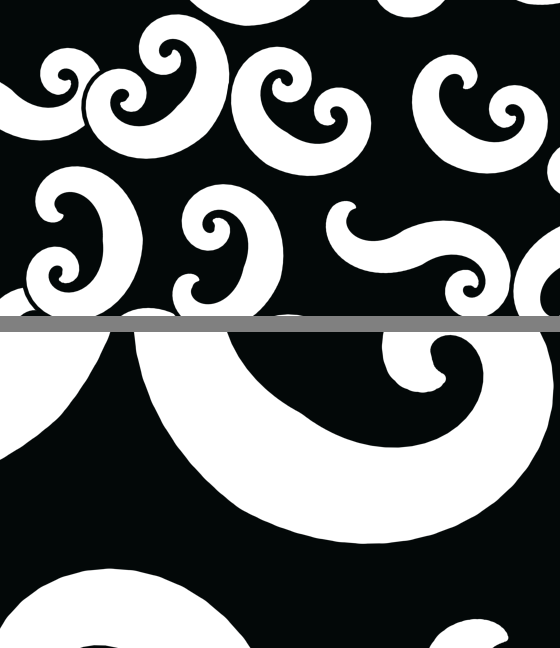
Top: the whole. Bottom: its middle third, enlarged.
Give the GLSL for this pattern, as a Shadertoy shader.

```glsl
// Bold white scrolls with tightly wound ends, scattered over a near-black ground.

const vec3 INK = vec3(0.01, 0.03, 0.03);
const vec3 PAPER = vec3(1.0);
const vec2 CELL = vec2(0.50, 0.45);  // spacing, in canvas heights
const float JITTER = 0.06;           // random shift of each scroll
const float HALO = 0.014;            // dark seam where scrolls cross
const float REACH = 0.42;            // bounding radius of a scroll
const float CURL_RADIUS = 0.14;      // bend radius where a curl opens
const float TIP_RATIO = 0.16;        // tip bend relative to CURL_RADIUS
const float FLARE = 0.12;            // extra bend radius at the waist
const float STEM = 0.017;            // least half width of the stroke
const float SWELL = 0.235;           // half width gained with bend radius
const float FLARE_SWELL = 0.09;      // half width gained at the waist
const float HOOK = 1.6;              // angle over which the tip narrows
const float S_SHARE = 0.4;           // share of S-shaped scrolls
const int STEPS = 44;
const float TAU = 6.2831853;

vec4 hash4(vec2 p) {
    vec4 q = fract(p.xyxy * vec4(0.1031, 0.1030, 0.0973, 0.1099));
    q += dot(q, q.wzxy + 33.33);
    return fract((q.xxyz + q.yzzw) * q.zywx);
}

mat2 rotation(float angle) {
    float c = cos(angle), s = sin(angle);
    return mat2(c, -s, s, c);
}

// Distance to a segment whose half width runs from w0 to w1.
float taperedStroke(vec2 p, vec2 a, vec2 b, float w0, float w1) {
    vec2 pa = p - a, ba = b - a;
    float h = clamp(dot(pa, ba) / dot(ba, ba), 0.0, 1.0);
    return length(pa - ba * h) - mix(w0, w1, h);
}

// x: bend radius, y: half width after turning by the given angle.
vec2 strokeProfile(float angle, float turn) {
    float curl = CURL_RADIUS * pow(TIP_RATIO, angle / turn);
    float flare = FLARE * exp(-angle);
    float width = STEM + SWELL * curl + FLARE_SWELL * flare;
    float hook = pow(clamp((turn - angle) / HOOK, 0.0, 1.0), 0.7);
    return vec2(curl + flare, width * hook);
}

// An arm leaves the origin along +x and winds inward towards +y.
float curledArm(vec2 p, float turn) {
    float d = 1e3, angle = 0.0;
    vec2 from = vec2(0.0);
    float w0 = strokeProfile(0.0, turn).y;
    for (int i = 1; i <= STEPS; i++) {
        // Finer turns at the waist, where the bend is widest.
        float next = turn * pow(float(i) / float(STEPS), 1.5);
        float middle = 0.5 * (angle + next);
        float stride = strokeProfile(middle, turn).x * (next - angle);
        float w1 = strokeProfile(next, turn).y;
        vec2 to = from + vec2(cos(middle), sin(middle)) * stride;
        d = min(d, taperedStroke(p, from, to, w0, w1));
        from = to;
        w0 = w1;
        angle = next;
    }
    return d;
}

// Two arms joined at the waist: both on one side (C) or opposed (S).
float scroll(vec2 p, vec4 shape) {
    bool opposed = shape.x < S_SHARE;
    p = rotation(TAU * shape.y) * p;
    if (shape.z < 0.5) p.x = -p.x;
    if (!opposed) p.y += 0.13;
    float longTurn = mix(7.6, 8.6, fract(shape.z * 7.0));
    float shortTurn = mix(4.2, 8.0, shape.w);
    vec2 back = vec2(-p.x, opposed ? -p.y : p.y);
    return min(curledArm(p, longTurn), curledArm(back, shortTurn));
}

void mainImage(out vec4 fragColor, in vec2 fragCoord) {
    vec2 p = fragCoord / iResolution.y;
    float edge = 0.75 / iResolution.y;
    float row = floor(p.y / CELL.y);
    float paper = 0.0;

    // Paint nearby scrolls in a fixed order, each with a dark seam.
    for (int j = -1; j <= 1; j++) {
        float y = row + float(j);
        float stagger = 0.5 * mod(y, 2.0);
        float column = floor(p.x / CELL.x - stagger);
        for (int i = -1; i <= 1; i++) {
            vec2 id = vec2(column + float(i), y);
            vec4 place = hash4(id + 17.0);
            vec2 center = (id + vec2(0.5 + stagger, 0.5)) * CELL;
            center += JITTER * (2.0 * place.xy - 1.0);
            float size = mix(0.92, 1.08, place.z);
            vec2 q = (p - center) / size;
            if (dot(q, q) > REACH * REACH) continue;
            float d = scroll(q, hash4(id + 53.0)) * size;
            paper *= smoothstep(-edge, edge, d - HALO);
            paper = max(paper, 1.0 - smoothstep(-edge, edge, d));
        }
    }
    fragColor = vec4(mix(INK, PAPER, paper), 1.0);
}
```
